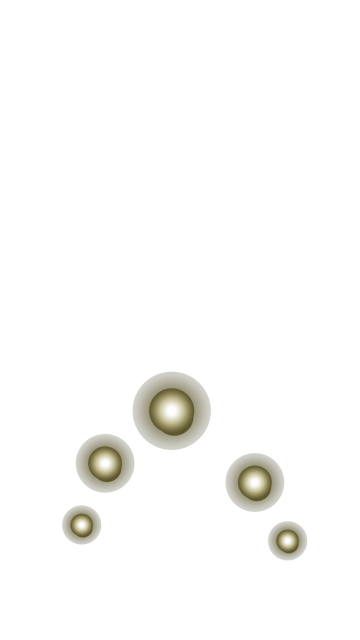
Give the GLSL for this background, as a Shadertoy shader.

```glsl
// Five glossy olive pearls hang in an arch on a white ground.
// Each is a soft grey halo, a shaded core and a dark lobe at its lower right;
// two quadratic arms place them, and the size shrinks along each arm.
#define APEX vec2(0.477, 0.6366)
#define APEX_RADIUS 0.1088
#define RADIUS_STEP 0.0272
#define CORE_SIZE 0.575
#define LOBE_SIZE 0.49
#define LOBE_SHIFT vec2(0.065, -0.145)

const vec3 PAPER = vec3(1.0);
const vec3 HALO_RIM = vec3(0.83, 0.83, 0.81);
const vec3 HALO_INNER = vec3(0.58, 0.56, 0.45);
const vec3 GOLD = vec3(0.72, 0.69, 0.50);
const vec3 OLIVE = vec3(0.36, 0.33, 0.17);

// Centre of a pearl: negative steps follow the left arm, positive the right
vec2 pearlCentre(float arm) {
    float k = abs(arm);
    vec2 slope = arm < 0.0 ? vec2(-0.245, -0.1332) : vec2(0.301, -0.2176);
    vec2 bend = arm < 0.0 ? vec2(0.060, -0.0127) : vec2(-0.070, 0.0185);
    return APEX + slope * k + bend * k * k;
}

// Antialiased inside of an edge; d is negative within the shape
float coverage(float d, float pixel) {
    return smoothstep(0.75 * pixel, -0.75 * pixel, d);
}

// White highlight, through gold, to a dark olive rim
vec3 coreShade(float t) {
    vec3 shade = mix(PAPER, GOLD, smoothstep(0.10, 0.72, t));
    return mix(shade, OLIVE, smoothstep(0.50, 1.06, t));
}

void mainImage(out vec4 fragColor, in vec2 fragCoord) {
    vec2 uv = fragCoord / iResolution.x;
    vec3 colour = PAPER;

    for (int i = -2; i <= 2; i++) {
        float arm = float(i);
        float radius = APEX_RADIUS - RADIUS_STEP * abs(arm);
        float pixel = 1.0 / (iResolution.x * radius);
        vec2 p = (uv - pearlCentre(arm)) / radius;
        float dist = length(p);

        // Halo, darkening toward the core
        vec3 halo = mix(HALO_INNER, HALO_RIM, smoothstep(0.45, 1.05, dist));
        colour = mix(colour, halo, coverage(dist - 1.0, pixel));

        // Core joined with its lower lobe
        float lobe = length(p - LOBE_SHIFT) - LOBE_SIZE;
        float body = min(dist - CORE_SIZE, lobe);
        colour = mix(colour, coreShade(dist / CORE_SIZE), coverage(body, pixel));
    }
    fragColor = vec4(colour, 1.0);
}
```
